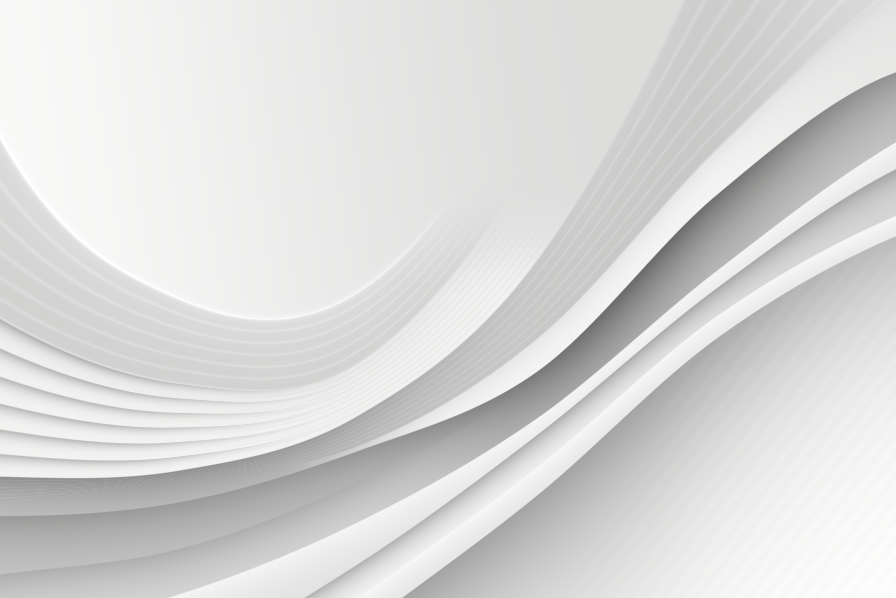
Reproduce this background procedurally as a WebGL 1 fragment shader.

```glsl
precision highp float;
// Layered pale paper waves: a sweeping bowl of ribbons over shaded S-curves.
uniform vec2 u_resolution;

// Catmull-Rom weights for four knots at signed distances d.
vec4 knotWeight(vec4 d) {
  d = abs(d);
  vec4 inner = 1.0 + d * d * (1.5 * d - 2.5);
  vec4 outer = 2.0 + d * (-4.0 + d * (2.5 - 0.5 * d));
  return mix(inner, outer, step(1.0, d)) * step(d, vec4(2.0));
}

// Height of a spline through eight even knots, one beyond each side.
float curve(float x, vec4 a, vec4 b) {
  float k = x * 5.0 + 1.0;
  return dot(knotWeight(k - vec4(0, 1, 2, 3)), a)
       + dot(knotWeight(k - vec4(4, 5, 6, 7)), b);
}

// Approximate perpendicular distance below a spline, in canvas heights.
float below(vec2 uv, vec4 a, vec4 b) {
  float h = curve(uv.x, a, b);
  float aspect = u_resolution.x / u_resolution.y;
  float slope = (curve(uv.x + 0.01, a, b) - h) / (0.01 * aspect);
  return (h - uv.y) * inversesqrt(1.0 + slope * slope);
}

float edge(float d) {
  float soft = 0.8 / u_resolution.y;
  return smoothstep(-soft, soft, d);
}

// Sheet whose tone eases from its upper edge into its depth.
void sheet(inout float tone, float d, float top, float deep, float reach, float alpha) {
  float shade = mix(top, deep, 1.0 - exp(-max(d, 0.0) / reach));
  tone = mix(tone, shade, alpha * edge(d));
}

// Fine bright threads at even fractions of a ribbon.
float threads(float t, float count) {
  return pow(0.5 + 0.5 * cos(6.2832 * t * count), 8.0);
}

void main() {
  vec2 uv = gl_FragCoord.xy / u_resolution;
  float x = uv.x;

  // Distances to the bowl edges
  float bowl = below(uv, vec4(1.57, 0.77, 0.5, 0.512), vec4(0.883, 1.488, 2.0, 2.5));
  float band = below(uv, vec4(0.707, 0.469, 0.359, 0.393), vec4(0.746, 1.39, 2.0, 2.5));
  float sweep = below(uv, vec4(0.229, 0.203, 0.213, 0.305), vec4(0.566, 1.127, 1.98, 2.5));
  // Distances to the S-curve edges
  float rim = below(uv, vec4(0.14, 0.16, 0.195, 0.254), vec4(0.434, 0.75, 1.02, 1.2));
  float fold = below(uv, vec4(0.16, 0.137, 0.16, 0.246), vec4(0.379, 0.674, 0.879, 0.89));
  float crease = below(uv, vec4(0.0, 0.039, 0.082, 0.195), vec4(0.365, 0.63, 0.82, 0.9));
  float lip = below(uv, vec4(-0.113, -0.064, 0.006, 0.127), vec4(0.301, 0.547, 0.762, 0.9));
  float groove = below(uv, vec4(-0.3, -0.211, -0.113, 0.057), vec4(0.273, 0.518, 0.717, 0.82));
  float ridge = below(uv, vec4(-0.45, -0.367, -0.211, 0.0), vec4(0.219, 0.471, 0.639, 0.73));
  float floorEdge = below(uv, vec4(-0.6, -0.465, -0.289, -0.055), vec4(0.172, 0.434, 0.605, 0.69));

  // Backdrop, brightest at the left
  float tone = mix(0.98, 0.865, smoothstep(-0.05, 0.75, x + 0.1 * uv.y - 0.05));

  // Grey bowl ribbon, dissolving at its upper right end
  float present = 1.0 - smoothstep(0.4, 0.5, x) * smoothstep(0.5, 0.71, uv.y);
  sheet(tone, bowl, 0.87, 0.81, 0.08, present);
  float across = bowl / max(bowl - band, 0.001);
  float inBowl = edge(bowl) * edge(-band) * present;
  tone += 0.035 * threads(across, 6.0) * inBowl;
  tone += 0.06 * exp(-abs(bowl) * 300.0) * present;

  // White bowl ribbon, split into stacked leaves at the left
  sheet(tone, band, 0.91, 0.95, 0.03, present);
  float inBand = edge(band) * edge(-sweep);
  across = band / max(band - sweep, 0.001);
  float leaf = fract(across * 6.0);
  float leafShadow = pow(1.0 - leaf, 3.0) * smoothstep(0.0, 0.08, leaf);
  tone -= 0.27 * leafShadow * inBand * (1.0 - smoothstep(0.08, 0.42, x));
  tone -= 0.035 * threads(across, 10.0) * inBand * present * smoothstep(0.2, 0.4, x);

  // Translucent grey sweep, shadowed towards the left
  float open = smoothstep(0.2, 0.72, x);
  sheet(tone, sweep, mix(0.56, 0.82, open), mix(0.8, 0.78, open), 0.05, 1.0);
  across = sweep / max(sweep - rim, 0.001);
  tone += 0.035 * threads(across, 7.0) * edge(sweep) * edge(-rim);
  tone += 0.07 * smoothstep(0.75, 1.0, x) * edge(sweep);

  // Bright rim and the deep fold beneath it
  sheet(tone, rim, 0.9 - 0.04 * smoothstep(0.75, 1.0, x),
        0.97 - 0.06 * smoothstep(0.75, 1.0, x), 0.025, smoothstep(0.3, 0.5, x));
  float hollow = (x - 0.72) / 0.2;
  sheet(tone, fold, 0.6 - 0.19 * exp(-hollow * hollow), 0.82, 0.075, 1.0);
  sheet(tone, crease, 0.68, 0.89, 0.06, 1.0 - smoothstep(0.38, 0.58, x));

  // Narrow overlapping strips
  sheet(tone, lip, 0.96, 0.86, 0.06, 1.0);
  sheet(tone, groove, mix(0.72, 0.64, x), mix(0.99, 0.85, smoothstep(0.6, 1.0, x)), 0.025, 1.0);
  sheet(tone, ridge, 0.97, 0.87, 0.04, 1.0);

  // Floor, fading from shadow to white with a faint diagonal grain
  sheet(tone, floorEdge, 0.64 + 0.09 * smoothstep(0.7, 1.0, x), 1.0, 0.17, 1.0);
  float grain = sin(220.0 * (x * u_resolution.x / u_resolution.y - 0.8 * uv.y));
  tone += 0.006 * grain * edge(floorEdge) * smoothstep(0.6, 0.8, x);

  gl_FragColor = vec4(tone * vec3(1.0, 1.0, 0.997), 1.0);
}
```
